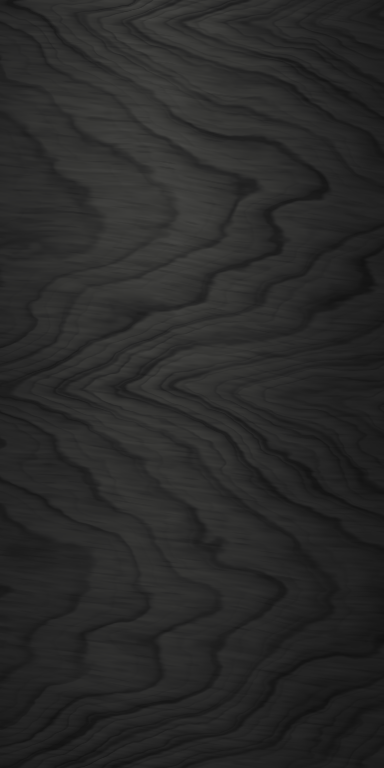
This texture is drawn by a Shadertoy shader. Its source:

```glsl
// Dark stained wood veneer with cathedral grain: nested arches point right and
// meet in seams. Contours of a warped arch field give the growth rings, stretched
// noise gives the fine fibres, and a soft pool of light falls off to the edges.

float hash(vec2 p) {
    return fract(sin(dot(p, vec2(127.1, 311.7))) * 43758.5453);
}

float noise(vec2 p) {
    vec2 i = floor(p), f = fract(p);
    f = f * f * (3.0 - 2.0 * f);
    return mix(mix(hash(i), hash(i + vec2(1, 0)), f.x),
               mix(hash(i + vec2(0, 1)), hash(i + vec2(1, 1)), f.x), f.y);
}

float fbm(vec2 p) {
    float sum = 0.0, amp = 0.5;
    for (int i = 0; i < 5; i++) {
        sum += amp * noise(p);
        p = p * 2.03 + vec2(17.3, 9.1);
        amp *= 0.48;
    }
    return sum;
}

// Darkness of one ring: a soft halo around a narrow line, strength varies per ring
float ring(float u) {
    float f = fract(u);
    float strength = 0.5 + 0.5 * hash(vec2(floor(u), 4.0));
    float halo = smoothstep(0.2, 0.85, f) * (1.0 - smoothstep(0.85, 1.0, f));
    float line = smoothstep(0.68, 0.84, f) * (1.0 - smoothstep(0.84, 0.97, f));
    return strength * (0.55 * halo + 0.5 * line);
}

void mainImage(out vec4 fragColor, in vec2 fragCoord) {
    // x runs 0..1 to the right, y runs 0..2 downwards
    vec2 p = fragCoord / iResolution.xy * vec2(1, 2);
    p.y = 2.0 - p.y;

    // Pointed arches, one per unit of height, with narrow seams between them
    float along = p.y - 0.04 + 0.09 * (noise(p * vec2(2.5, 3.0) + 5.0) - 0.5);
    float wave = abs(sin(3.14159 * along));
    float tent = 1.0 - abs(2.0 * fract(along) - 1.0);
    float arch = mix(pow(wave * wave + 0.002, 0.35), tent, 0.45);
    float field = p.x - 0.85 * arch;

    // Growth rings that snake sideways, with finer ones crowding the seams
    float warp = fbm(p * vec2(4.0, 8.0)) - 0.5;
    float snake = noise(p * vec2(4.0, 9.0) + 61.0) - 0.5;
    float u = field * 5.6 + 1.5 * warp + 0.9 * snake + 0.7 * noise(p * 2.0 + 31.0);
    float nearSeam = 1.0 - smoothstep(0.25, 0.85, wave);
    float rings = ring(u) + (0.2 + 0.4 * nearSeam) * ring(u * 2.1 + 0.9 * warp + 0.4);
    rings *= 0.5 + 0.85 * noise(p * vec2(5.0, 8.0) + 12.0);

    // Fibres: nearly level streaks, and scattered thin dark pores
    vec2 q = vec2(p.x, p.y - 0.12 * p.x + 0.025 * noise(p * 5.0));
    float fibre = noise(q * vec2(11.0, 120.0)) + 0.7 * noise(q * vec2(24.0, 190.0) + 7.0) - 0.85;
    float pore = smoothstep(0.62, 0.9, noise(q * vec2(16.0, 150.0) + 23.0));
    float mottle = fbm(p * vec2(9.0, 16.0) + 40.0) - 0.48;

    // Light pooled above the middle
    vec2 d = p - vec2(0.42, 0.4);
    float light = mix(0.108, 0.246, exp(-5.0 * d.x * d.x - 0.4 * d.y * d.y));

    float grain = 1.0 + 0.13 * fibre - 0.09 * pore + 0.14 * mottle;
    float shade = light * (1.0 - 0.38 * min(rings, 1.1)) * grain;
    vec3 tint = mix(vec3(1.0), vec3(1.005, 1.005, 0.975), smoothstep(0.14, 0.22, shade));
    fragColor = vec4(shade * tint, 1.0);
}
```
